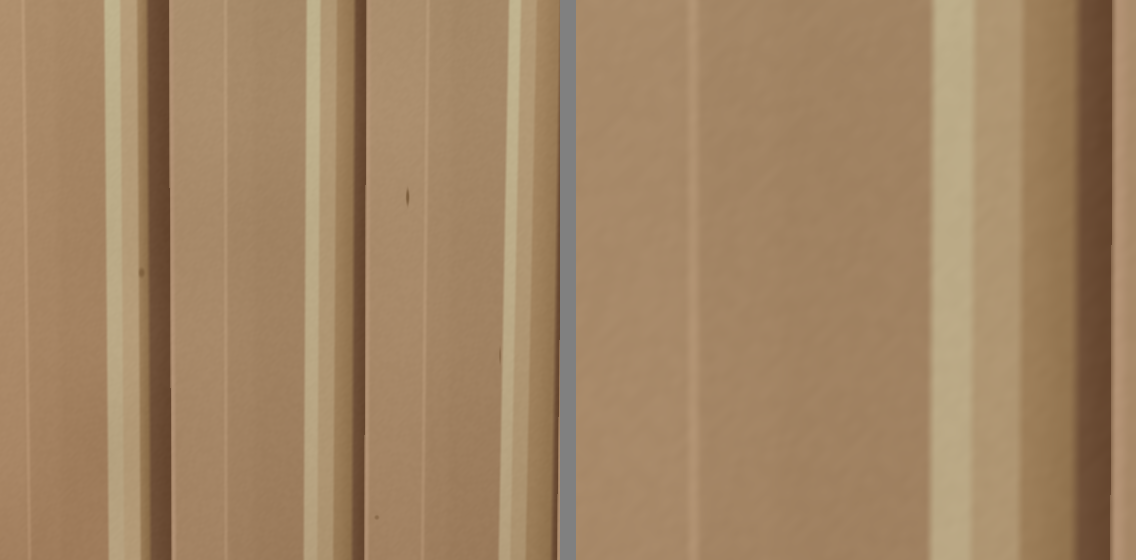
Left, the full canvas; right, a detail of the centre.
A Shadertoy shader for this texture:

```glsl
// Draws beige vertical cladding: stepped panels with pale ridges and dark gaps.

const vec3 BODY_LOW  = vec3(0.615, 0.488, 0.362);
const vec3 BODY_HIGH = vec3(0.660, 0.548, 0.418);
const vec3 RIDGE_LOW  = vec3(0.710, 0.625, 0.490);
const vec3 RIDGE_HIGH = vec3(0.755, 0.705, 0.560);
const vec3 BEVEL  = vec3(0.685, 0.585, 0.445);
const vec3 RETURN = vec3(0.605, 0.485, 0.340);
const vec3 GAP    = vec3(0.395, 0.272, 0.180);
const vec3 LIP    = vec3(0.710, 0.580, 0.465);
const vec3 STAIN  = vec3(0.430, 0.310, 0.180);

float hash(vec2 p) {
    vec3 q = fract(vec3(p.xyx) * 0.1031);
    q += dot(q, q.yzx + 33.33);
    return fract((q.x + q.y) * q.z);
}

float noise(vec2 p) {
    vec2 cell = floor(p), f = fract(p);
    f = f * f * (3.0 - 2.0 * f);
    return mix(mix(hash(cell), hash(cell + vec2(1, 0)), f.x),
               mix(hash(cell + vec2(0, 1)), hash(cell + vec2(1, 1)), f.x), f.y);
}

// Soft step from 0 to 1 centred on an edge
float rise(float x, float edge, float soft) {
    return smoothstep(edge - soft, edge + soft, x);
}

// Soft thin line of the given half width
float seam(float x, float centre, float halfWidth) {
    return 1.0 - smoothstep(0.0, halfWidth, abs(x - centre));
}

// Soft elliptical blemish
float blemish(vec2 p, vec2 centre, vec2 radius) {
    return 1.0 - smoothstep(0.2, 1.0, length((p - centre) / radius));
}

// One panel: u runs across it, index shifts its folds, soft is the edge blur
vec3 panel(float u, float y, float index, float soft) {
    float foldLine    = 0.264 + 0.022 * index;
    float ridgeStart  = 0.675 + 0.018 * index;
    float bevelStart  = 0.755 + 0.008 * index;
    float returnStart = 0.841 + 0.005 * index;
    float gapStart    = 0.892 + 0.053 * index - 0.005 * index * index;
    float shift = (y - 0.5) * 0.012 * index;

    // Flat face with a fine fold and a faint second crease
    vec3 color = mix(BODY_LOW, BODY_HIGH, y);
    color += 0.018 * (1.0 - rise(u, foldLine, 0.04));
    color -= 0.010 * rise(u, 0.43, 0.025);
    color += vec3(0.012, 0.0, -0.004) * (1.0 - min(index, 1.0));
    color += 0.045 * seam(u, foldLine + shift * 0.4, 0.017);

    // Ridge, bevel and shaded return
    vec3 ridge = mix(RIDGE_LOW, RIDGE_HIGH, y);
    vec3 bevel = BEVEL + 0.022 * (1.0 - min(index, 1.0)) + 0.02 * (y - 0.5);
    vec3 fold = RETURN + 0.035 * (y - 0.5) + 0.012 * index;
    fold -= 0.045 * smoothstep(returnStart, gapStart, u);
    color = mix(color, ridge, rise(u, ridgeStart + shift, soft));
    color = mix(color, bevel, rise(u, bevelStart + shift, soft));
    color = mix(color, fold, rise(u, returnStart + shift, soft));

    // Dark gap, deepening toward the next panel's lit lip
    vec3 gap = GAP + 0.035 * (1.0 - smoothstep(gapStart, 1.0, u));
    float lipEdge = rise(u, 0.0, soft);
    color = mix(color, LIP, 0.8 * seam(u, 0.012, 0.022));
    color = mix(GAP, color, lipEdge);
    return mix(color, gap, rise(u, gapStart + shift * 0.4, soft * 1.3));
}

void mainImage(out vec4 fragColor, in vec2 fragCoord) {
    vec2 p = fragCoord / iResolution.xy;

    // Panels spread slightly toward the top
    float pitch = mix(0.344, 0.353, p.y);
    float origin = mix(-0.038, -0.052, p.y);
    float across = (p.x - origin) / pitch;
    float index = floor(across);
    float soft = max(0.0035, 0.75 / iResolution.x) / pitch;
    vec3 color = panel(fract(across), p.y, index, soft);

    // Uneven paint and fine slanted grain
    float mottling = noise(p * 5.0) - 0.5;
    float grain = noise(vec2(p.x + p.y, p.y - p.x) * vec2(90.0, 150.0)) - 0.5;
    color += 0.018 * mottling + 0.014 * grain;

    // Scratch and small stains
    float wear = 0.75 * blemish(p, vec2(0.728, 0.648), vec2(0.0045, 0.022));
    wear += 0.55 * blemish(p, vec2(0.253, 0.513), vec2(0.008, 0.013));
    wear += 0.45 * blemish(p, vec2(0.673, 0.076), vec2(0.006, 0.006));
    wear += 0.40 * blemish(p, vec2(0.893, 0.365), vec2(0.003, 0.022));
    color = mix(color, STAIN, wear);

    fragColor = vec4(color, 1.0);
}
```
